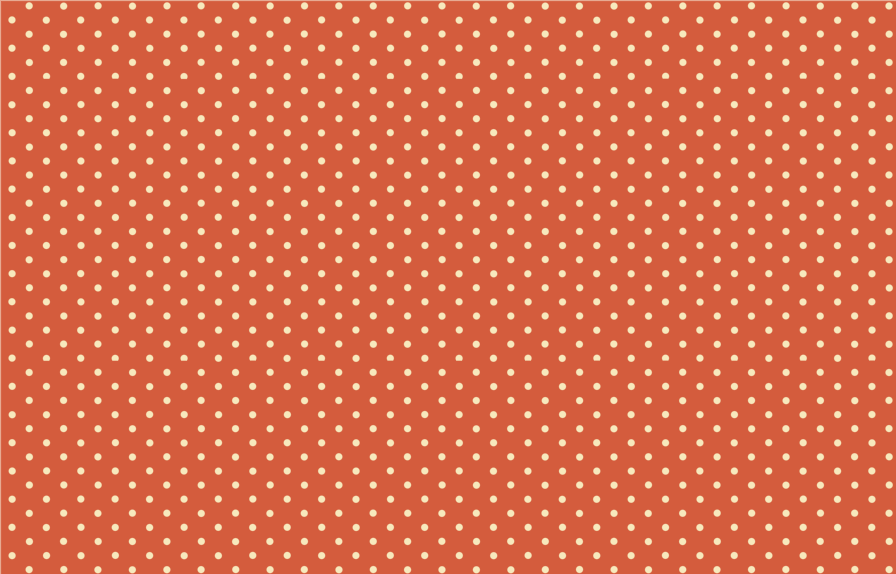
This pattern is drawn by a WebGL 2 fragment shader. Its source:

```glsl
#version 300 es
precision highp float;
// Small cream polka dots in staggered rows on a warm terracotta ground.

uniform vec2 u_resolution;
out vec4 outColor;

// Lengths are fractions of the canvas height, measured from the top left.
const vec3 GROUND = vec3(0.83, 0.36, 0.24);
const vec3 CREAM = vec3(0.97, 0.915, 0.74);
const vec3 EDGE = vec3(0.91, 0.69, 0.60);
const vec2 PITCH = vec2(0.05992, 0.02455);     // dot spacing, row spacing
const vec2 FIRST_DOT = vec2(0.0510, 0.0104);   // centre of the top left dot
const float RADIUS = 0.0062;
const float JITTER = 0.0006;                   // slight unevenness of placement
const float SEAM_PERIOD = 20.0;                // rows between clipped rows
const float SEAM_ROW = 5.0;
const float SEAM_CUT = 0.0042;                 // clip distance below the centre
const float EDGE_WIDTH = 0.0018;

vec2 hash22(vec2 p) {
    vec3 q = fract(vec3(p.xyx) * vec3(0.1031, 0.1030, 0.0973));
    q += dot(q, q.yzx + 33.33);
    return fract((q.xx + q.yz) * q.zy);
}

// Signed distance to the nearest dot.
float dotDistance(vec2 p) {
    float row = round((p.y - FIRST_DOT.y) / PITCH.y);
    float odd = mod(row, 2.0);
    float startX = FIRST_DOT.x - 0.5 * PITCH.x * odd;
    float column = round((p.x - startX) / PITCH.x);
    vec2 centre = vec2(startX, FIRST_DOT.y) + vec2(column, row) * PITCH;
    centre += (hash22(vec2(column, row) + 7.0) - 0.5) * JITTER;

    vec2 local = p - centre;
    float d = length(local) - RADIUS;

    // Alternate dots on seam rows have a flat lower side.
    bool clipped = mod(row, SEAM_PERIOD) == SEAM_ROW && mod(column, 2.0) == 1.0;
    return clipped ? max(d, local.y - SEAM_CUT) : d;
}

void main() {
    vec2 p = vec2(gl_FragCoord.x, u_resolution.y - gl_FragCoord.y) / u_resolution.y;
    float soft = 0.8 / u_resolution.y;

    float ink = 1.0 - smoothstep(-soft, soft, dotDistance(p));
    vec3 color = mix(GROUND, CREAM, ink);

    // Faint pale trim along the left and top.
    float trim = 1.0 - smoothstep(-soft, soft, min(p.x, p.y) - EDGE_WIDTH);
    color = mix(color, EDGE, trim);

    outColor = vec4(color, 1.0);
}
```
